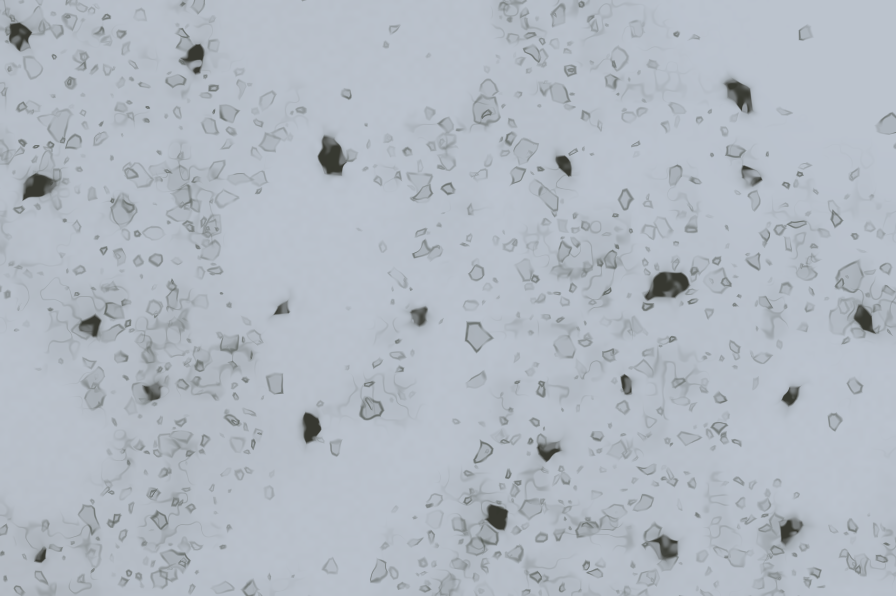
A Shadertoy shader for this texture:

```glsl
#define PALE vec3(0.733, 0.764, 0.805)
#define SHADE vec3(0.708, 0.733, 0.766)
#define INK vec3(0.25, 0.27, 0.235)
#define MINERAL vec3(0.20, 0.205, 0.175)
#define SOFT 0.0028
#define RIM 0.0012
#define ROUGHNESS 0.009
#define CLEAR_CORNER vec2(1.5, 1.02)
#define DARK_CHANCE 0.34

float hash(vec2 p) {
    vec3 q = fract(p.xyx * 0.1031);
    q += dot(q, q.yzx + 33.33);
    return fract((q.x + q.y) * q.z);
}

vec2 hash2(vec2 p) {
    return vec2(hash(p), hash(p + 71.7));
}

float noise(vec2 p) {
    vec2 i = floor(p), f = fract(p);
    f *= f * (3.0 - 2.0 * f);
    return mix(mix(hash(i), hash(i + vec2(1, 0)), f.x),
               mix(hash(i + vec2(0, 1)), hash(i + 1.0), f.x), f.y);
}

// Share of ground covered by grains: loose clusters, one bare corner
float density(vec2 p) {
    float n = 0.6 * noise(p * 4.5 + 3.7) + 0.4 * noise(p * 12.0 + 19.0);
    float bare = smoothstep(0.5, 0.22, length((p - CLEAR_CORNER) * vec2(0.8, 1.0)));
    return smoothstep(0.34, 0.66, n) * (1.0 - bare);
}

// Signed distance to a stretched, irregular convex shard
float shard(vec2 q, float radius, vec2 id) {
    float turn = 6.2832 * hash(id + 5.3);
    float c = cos(turn), s = sin(turn);
    q = mat2(c, -s, s, c) * q;
    q.x *= mix(1.0, 1.7, hash(id + 8.1));
    float d = length(q) - 1.2 * radius;
    for (int i = 0; i < 6; i++) {
        vec2 h = hash2(id + 13.1 * float(i + 1));
        float a = 1.0472 * (float(i) + 0.8 * h.x);
        d = max(d, dot(q, vec2(cos(a), sin(a))) - radius * mix(0.55, 1.15, h.y));
    }
    return d;
}

// Translucent grains with broken dark rims, returned as ink amount
float grains(vec2 p, float cell, vec2 sizes, float chance, float seed) {
    float ink = 0.0;
    float broken = smoothstep(0.2, 0.8, noise(p * 65.0 + seed));
    for (int k = 0; k < 9; k++) {
        vec2 id = floor(p / cell) + vec2(k % 3 - 1, k / 3 - 1);
        vec2 key = id + seed;
        vec2 centre = (id + mix(vec2(0.1), vec2(0.9), hash2(key))) * cell;
        if (hash(key + 31.0) > chance * density(centre) + 0.02) continue;
        float size = hash(key + 47.0);
        float radius = mix(sizes.x, sizes.y, size * size);
        float d = shard(p - centre, radius, key);
        float tone = hash(key + 59.0);
        float fill = smoothstep(SOFT, -SOFT, d) * mix(0.02, 0.13, tone);
        float rim = smoothstep(RIM + SOFT, 0.0, abs(d));
        rim *= mix(0.1, 0.5, broken) * mix(0.45, 1.25, tone * tone);
        ink = 1.0 - (1.0 - ink) * (1.0 - fill) * (1.0 - rim);
    }
    return ink;
}

// Sparse opaque mineral lumps with mottled facets and a smoky fringe
vec3 darkLumps(vec2 p, vec3 colour) {
    const float cell = 0.2;
    float mottle = noise(p * 75.0 + 9.0);
    float glint = smoothstep(0.74, 0.9, noise(p * 48.0 + 27.0));
    for (int k = 0; k < 9; k++) {
        vec2 id = floor(p / cell) + vec2(k % 3 - 1, k / 3 - 1);
        vec2 key = id + 210.0;
        vec2 centre = (id + mix(vec2(0.15), vec2(0.85), hash2(key))) * cell;
        float bare = step(length(centre - CLEAR_CORNER), 0.3);
        if (hash(key + 31.0) + bare > DARK_CHANCE) continue;
        float d = shard(p - centre, mix(0.015, 0.036, hash(key + 47.0)), key);
        float body = smoothstep(SOFT, -SOFT, d);
        float cover = mix(0.97, 0.5, smoothstep(0.4, 0.85, mottle));
        float fringe = 0.32 * exp(-130.0 * max(d, 0.0)) * mottle;
        colour = mix(colour, INK, fringe * (1.0 - body));
        colour = mix(colour, MINERAL, body * cover);
        colour = mix(colour, PALE, body * glint * 0.7);
    }
    return colour;
}

void mainImage(out vec4 fragColor, in vec2 fragCoord) {
    vec2 p = fragCoord / iResolution.y;

    // Softly lit ground
    float light = 0.35 + 0.3 * p.x + 0.25 * p.y + 0.5 * (noise(p * 3.0) - 0.5);
    light += 0.3 * (noise(p * 90.0) - 0.5);
    vec3 colour = mix(SHADE, PALE, clamp(light, 0.0, 1.0));

    // Ragged outlines
    vec2 warp = vec2(noise(p * 60.0), noise(p * 60.0 + 41.0)) - 0.5;
    vec2 q = p + ROUGHNESS * warp;

    // Haze and crumpled film inside the clusters
    float cluster = density(p);
    float crease = smoothstep(0.12, 0.0, abs(noise(q * 55.0 + 7.0) - 0.5));
    float patches = smoothstep(0.5, 0.8, noise(p * 20.0 + 63.0));
    float film = cluster * (0.025 + patches * (0.05 + 0.17 * crease));
    colour = mix(colour, INK, film);

    // Grains from large and faint to fine crumbs
    float ink = grains(q, 0.085, vec2(0.014, 0.03), 0.4, 110.0);
    ink = max(ink, grains(q, 0.046, vec2(0.007, 0.019), 0.68, 140.0));
    ink = max(ink, grains(q, 0.025, vec2(0.002, 0.009), 0.45, 170.0));
    colour = mix(colour, INK, ink);

    fragColor = vec4(darkLumps(q, colour), 1.0);
}
```
